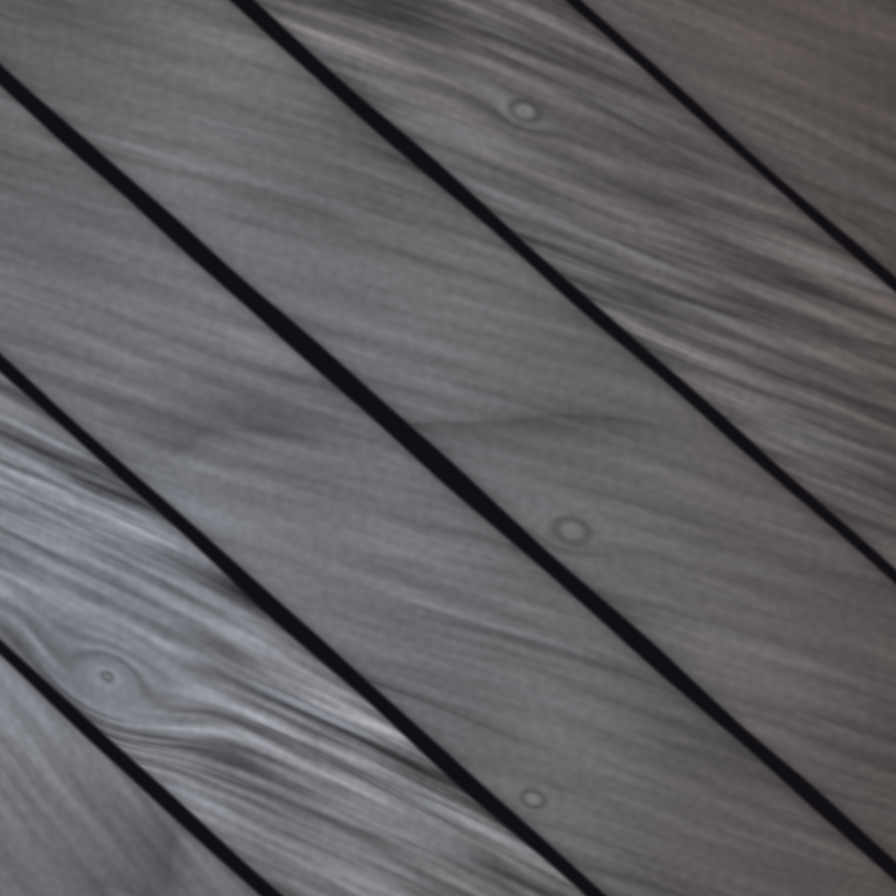
A three.js fragment shader for this texture:

```glsl
// Weathered grey deck boards running diagonally, with dark gaps, slanted grain and knots.
varying vec2 vUv;

// Seam k: y = SEAM_START + SEAM_PITCH * k - (SEAM_SLOPE - SEAM_FAN * k) * x
const float SEAM_START = 0.277;
const float SEAM_PITCH = 0.320;
const float SEAM_SLOPE = 0.906;
const float SEAM_FAN = 0.008;
const float SEAM_SOFTNESS = 0.0032;
const float SHADOW_WIDTH = 0.006;

// Per-board values: boards 0 to 3, then the two outer boards (-1 and 4)
const vec4 GAP_HALF_WIDTH = vec4(0.0075, 0.0078, 0.0100, 0.0076);
const vec2 GAP_HALF_WIDTH_ENDS = vec2(0.0075, 0.0062);
const vec4 GRAIN_ANGLE = vec4(0.44, 0.32, 0.30, 0.37);
const vec2 GRAIN_ANGLE_ENDS = vec2(0.93, 0.42);
const vec4 GRAIN_CONTRAST = vec4(1.35, 0.42, 0.40, 0.95);
const vec2 GRAIN_CONTRAST_ENDS = vec2(0.45, 0.50);
const vec4 KNOT_X = vec4(0.120, 0.595, 0.638, 0.586);
const vec4 KNOT_ACROSS = vec4(0.24, 0.14, 0.18, 0.48);
const vec4 KNOT_RADIUS = vec4(0.065, 0.017, 0.025, 0.021);
const vec2 NO_KNOT_X = vec2(9.0);
const vec2 NO_KNOT_RADIUS = vec2(0.01);

const vec3 WARM_WOOD = vec3(0.335, 0.310, 0.302);
const vec3 COOL_WOOD = vec3(0.485, 0.500, 0.530);
const vec3 FIBRE_LIGHT = vec3(0.62, 0.64, 0.68);
const vec3 GAP_COLOR = vec3(0.070, 0.058, 0.080);
const vec2 LIGHT_CENTER = vec2(0.10, 0.35);

vec2 hashGradient(vec2 cell) {
  float h = fract(sin(dot(cell, vec2(127.1, 311.7))) * 43758.5);
  return vec2(cos(h * 6.2832), sin(h * 6.2832));
}

float gradientNoise(vec2 p) {
  vec2 i = floor(p);
  vec2 f = p - i;
  vec2 u = f * f * f * (f * (f * 6.0 - 15.0) + 10.0);
  float a = dot(hashGradient(i), f);
  float b = dot(hashGradient(i + vec2(1.0, 0.0)), f - vec2(1.0, 0.0));
  float c = dot(hashGradient(i + vec2(0.0, 1.0)), f - vec2(0.0, 1.0));
  float d = dot(hashGradient(i + 1.0), f - 1.0);
  return mix(mix(a, b, u.x), mix(c, d, u.x), u.y);
}

// Selects the value of one board or seam
float pick(vec4 inner, vec2 ends, float id) {
  if (id < -0.5) return ends.x;
  if (id > 3.5) return ends.y;
  return dot(inner, 1.0 - step(0.5, abs(vec4(0.0, 1.0, 2.0, 3.0) - id)));
}

float seamHeight(float k, float x) {
  return SEAM_START + SEAM_PITCH * k - (SEAM_SLOPE - SEAM_FAN * k) * x;
}

vec3 boardColor(vec2 uv, float id) {
  // Broad light falling from cool left to warm right
  float light = clamp(1.0 - distance(uv, LIGHT_CENTER), 0.0, 1.0);
  vec3 color = mix(WARM_WOOD, COOL_WOOD, light);
  color *= 1.0 + 0.12 * gradientNoise(uv * 4.0 + id * 5.3);

  // Knot position and grain axes
  float knotX = pick(KNOT_X, NO_KNOT_X, id);
  float knotRadius = pick(KNOT_RADIUS, NO_KNOT_RADIUS, id);
  float knotAcross = pick(KNOT_ACROSS, vec2(0.5), id);
  vec2 toKnot = uv - vec2(knotX, seamHeight(id + knotAcross, knotX));
  float angle = pick(GRAIN_ANGLE, GRAIN_ANGLE_ENDS, id);
  vec2 axis = vec2(cos(angle), -sin(angle));
  vec2 grain = vec2(dot(toKnot, axis), dot(toKnot, vec2(-axis.y, axis.x)));

  // Grain bends around the knot and waves along the board
  float radial = length(grain * vec2(0.8, 1.2));
  float nearKnot = exp(-radial * radial / (knotRadius * knotRadius));
  grain.y = mix(grain.y, radial, 0.9 * nearKnot);
  grain.x *= 1.0 - 0.7 * nearKnot;
  grain.y += 0.014 * gradientNoise(grain * vec2(2.5, 5.0) + id * 3.7);
  grain += id * vec2(7.31, 3.17);

  // Layered fibres with patches of stronger relief
  float contrast = pick(GRAIN_CONTRAST, GRAIN_CONTRAST_ENDS, id);
  contrast *= 1.0 + 0.9 * gradientNoise(grain * vec2(2.5, 7.0));
  float fibres = 0.50 * gradientNoise(grain * vec2(3.0, 27.0))
               + 0.65 * gradientNoise(grain * vec2(5.0, 72.0))
               + 0.28 * gradientNoise(grain * vec2(15.0, 145.0));
  color *= 1.0 + 0.55 * contrast * fibres;
  float highlight = smoothstep(0.16, 0.5, gradientNoise(grain * vec2(4.0, 52.0) + 9.0));
  color = mix(color, FIBRE_LIGHT, 0.32 * contrast * highlight * (0.45 + light));

  // Sparse long dark growth lines, softly lit on one side
  float growth = gradientNoise(grain * vec2(1.1, 9.0) + 21.0);
  float presence = smoothstep(-0.1, 0.3, gradientNoise(grain * vec2(2.0, 6.0) + 4.0));
  float line = exp(-abs(growth) * (growth > 0.0 ? 12.0 : 45.0));
  color *= 1.0 - 0.20 * presence * line;

  // Knot ring and paler heart
  float ring = (radial / knotRadius - 0.6) / 0.22;
  float isSmall = step(knotRadius, 0.04);
  color *= 1.0 - 0.20 * isSmall * exp(-ring * ring);
  color *= 1.0 + 0.10 * isSmall * exp(-pow(radial / (0.4 * knotRadius), 2.0));

  // Fine surface roughness
  return color * (1.0 + 0.07 * gradientNoise(uv * 95.0));
}

void main() {
  float pitch = SEAM_PITCH + SEAM_FAN * vUv.x;
  float k = (vUv.y + SEAM_SLOPE * vUv.x - SEAM_START) / pitch;
  float seam = floor(k + 0.5);
  vec3 color = boardColor(vUv, floor(k));

  // Uneven gap with a soft shadow on both edges
  float toSeam = (k - seam) * pitch / length(vec2(1.0, SEAM_SLOPE));
  toSeam += 0.004 * gradientNoise(vec2(vUv.x * 6.0, seam * 7.3 + 0.4));
  float wear = gradientNoise(vec2(vUv.x * 9.0, seam * 3.7 + 0.6));
  float bulge = 0.82 + 0.28 * exp(-pow((vUv.x - 0.38) / 0.25, 2.0));
  float halfWidth = pick(GAP_HALF_WIDTH, GAP_HALF_WIDTH_ENDS, seam) * (bulge + 0.3 * wear);
  float edge = abs(toSeam) - halfWidth;
  color *= 1.0 - 0.25 * exp(-max(edge, 0.0) / SHADOW_WIDTH);
  color = mix(GAP_COLOR, color, smoothstep(-SEAM_SOFTNESS, SEAM_SOFTNESS, edge));

  gl_FragColor = vec4(color, 1.0);
}
```
